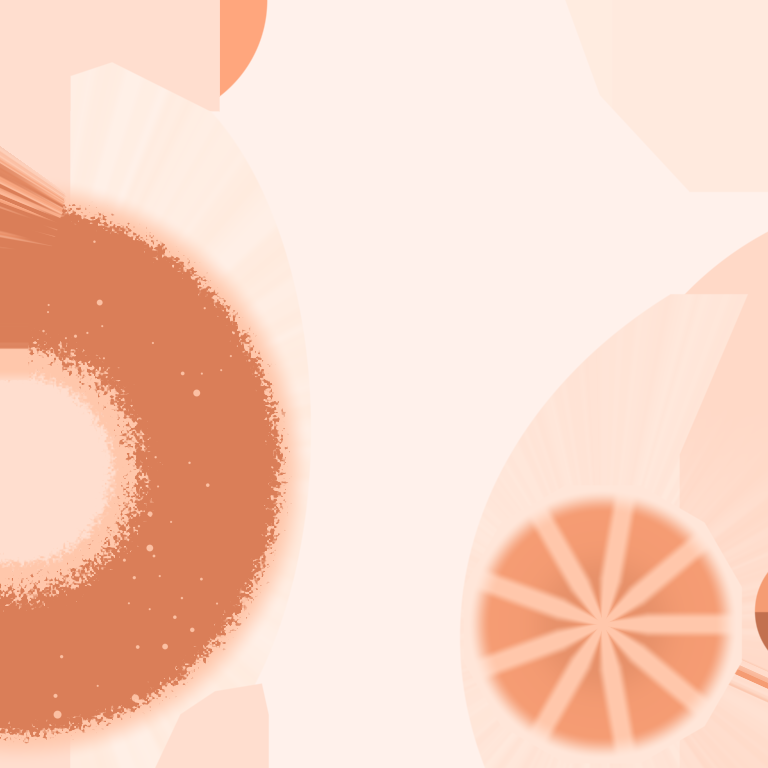
Reproduce this background procedurally as a three.js fragment shader.

```glsl
// Pastel still life: a grainy sugared ring at the left and a citrus slice at the right,
// over pale cut-paper shapes. Shapes are signed distances (positive inside), painted
// back to front; rays use hashed angles and sugar uses value noise and scattered dots.
varying vec2 vUv;

float hash(vec2 p) {
  return fract(sin(dot(p, vec2(127.1, 311.7))) * 43758.5453);
}

float noise(vec2 p) {
  vec2 i = floor(p), f = fract(p);
  f = f * f * (3.0 - 2.0 * f);
  return mix(mix(hash(i), hash(i + vec2(1.0, 0.0)), f.x),
             mix(hash(i + vec2(0.0, 1.0)), hash(i + 1.0), f.x), f.y);
}

float cover(float d) { return smoothstep(-0.0012, 0.0012, d); }

// Signed distance to a line, positive on the left of a -> b
float leftOf(vec2 p, vec2 a, vec2 b) {
  vec2 e = normalize(b - a), q = p - a;
  return e.x * q.y - e.y * q.x;
}

float ellipse(vec2 p, vec2 radii) {
  return (1.0 - length(p / radii)) * min(radii.x, radii.y);
}

// Soft streaks around a centre, 0 to 1
float rays(vec2 q, float count) {
  float a = atan(q.y, q.x) * count;
  return 0.6 * noise(vec2(a, 3.0)) + 0.4 * noise(vec2(a * 3.1, 8.0));
}

// Round sugar dots, one candidate in each cell and its neighbours
float sugarDots(vec2 p, float cells) {
  vec2 g = p * cells, id = floor(g);
  float dots = 0.0;
  for (int j = -1; j <= 1; j++) {
    for (int i = -1; i <= 1; i++) {
      vec2 c = id + vec2(float(i), float(j));
      vec2 at = c + vec2(hash(c + 2.3), hash(c + 7.9));
      float size = 0.04 + 0.13 * pow(hash(c + 5.1), 4.0);
      float present = step(0.55, noise(c * 0.35) * 0.6 + hash(c) * 0.4);
      dots = max(dots, present * (1.0 - smoothstep(size - 0.03, size + 0.03, length(g - at))));
    }
  }
  return dots;
}

void main() {
  vec2 p = vUv;
  vec3 blush = vec3(1.0, 0.87, 0.81), cream = vec3(1.0, 0.925, 0.88);
  vec3 peach = vec3(1.0, 0.78, 0.67), brown = vec3(0.855, 0.495, 0.345);
  vec3 flesh = vec3(0.96, 0.61, 0.45);
  vec3 col = vec3(1.0, 0.945, 0.922);

  // Top right paper
  float d = min(leftOf(p, vec2(0.736, 1.0), vec2(0.781, 0.876)),
                leftOf(p, vec2(0.781, 0.876), vec2(0.898, 0.75)));
  col = mix(col, mix(cream, vec3(1.0, 0.918, 0.872), cover(p.x - 0.797)), cover(min(d, p.y - 0.75)));

  // Top left block and orange sliver
  col = mix(col, vec3(1.0, 0.65, 0.49), cover(min(p.x - 0.286, 0.158 - length(p - vec2(0.19, 1.0)))));
  col = mix(col, blush, cover(max(min(0.286 - p.x, p.y - 0.855), 0.092 - p.x)));

  // Cream fan around the ring
  vec2 q = p - vec2(0.02, 0.388);
  d = min(ellipse(p - vec2(0.13, 0.44), vec2(0.275, 0.488)), p.x - 0.092);
  d = min(d, leftOf(p, vec2(0.146, 0.919), vec2(0.092, 0.901)));
  d = min(d, leftOf(p, vec2(0.276, 0.854), vec2(0.146, 0.919)));
  col = mix(col, mix(cream - vec3(0.0, 0.01, 0.02), vec3(1.0, 0.945, 0.915), rays(q, 14.0)), cover(d));

  // Ring with grainy borders and a pale outer glow
  float r = length(q);
  float grain = 0.1 + 0.8 * mix(noise(p * 240.0), noise(p * 430.0 + 9.0), 0.5);
  float body = smoothstep(0.1, 0.22, r) * (1.0 - smoothstep(0.31, 0.378, r));
  vec3 ring = mix(peach, brown, smoothstep(-0.1, 0.1, body - grain));
  ring = mix(ring, peach, 0.9 * sugarDots(p, 32.0));
  col = mix(col, ring, 1.0 - smoothstep(0.345, 0.386, r));
  float hole = length(p - vec2(0.024, 0.388));
  col = mix(col, blush, 1.0 - smoothstep(0.115, 0.13, hole + 0.03 * (grain - 0.5)));

  // Streaked cut at the ring's upper left
  float seam = mix(0.037, 0.085, smoothstep(0.57, 0.755, p.y)) + 0.006 * (grain - 0.5);
  float upper = (p.y - 0.65) / mix(0.16, 0.1, p.x / 0.085);
  float lower = (0.58 - p.y) / 0.075;
  float streak = noise(vec2(upper * 34.0, p.x * 8.0));
  vec3 cut = mix(brown, mix(peach, flesh, noise(vec2(upper * 60.0, 4.0))), smoothstep(0.0, 0.35, upper - streak));
  cut = mix(cut, peach, smoothstep(-0.1, 0.3, lower - 0.6 * noise(vec2(lower * 14.0, 2.0))));
  cut = mix(cut, blush, smoothstep(0.8, 1.1, max(upper, lower)));
  col = mix(col, cut, cover(min(seam - p.x, min(p.y - 0.505, 1.0 - upper))));

  // Bottom paper tab
  d = min(leftOf(p, vec2(0.235, 0.07), vec2(0.202, 0.0)), leftOf(p, vec2(0.28, 0.1), vec2(0.235, 0.07)));
  d = min(d, leftOf(p, vec2(0.341, 0.11), vec2(0.28, 0.1)));
  d = min(d, min(leftOf(p, vec2(0.352, 0.06), vec2(0.341, 0.11)), 0.35 - p.x));
  col = mix(col, blush, cover(d));

  // Right papers with rays from the slice
  q = p - vec2(0.785, 0.187);
  float beam = rays(q, 16.0);
  d = 0.428 - length(p - vec2(1.2, 0.32));
  vec3 paper = mix(vec3(1.0, 0.85, 0.78), vec3(1.0, 0.89, 0.835), beam * smoothstep(0.5, 0.25, p.y));
  col = mix(col, paper, cover(d));
  d = min(ellipse(p - vec2(1.289, 0.17), vec2(0.69, 0.56)), 0.617 - p.y);
  float west = max(leftOf(p, vec2(0.885, 0.408), vec2(0.974, 0.617)), 0.885 - p.x);
  col = mix(col, mix(paper, mix(blush, cream, 0.25 + 0.6 * beam), cover(west)), cover(d));

  // Orange streaks and small disc at the right edge
  float band = (p.y - 0.115 + 0.45 * (p.x - 0.97)) / 0.025;
  float stripes = smoothstep(0.45, 0.65, noise(vec2(band * 5.0, 6.0))) * (1.0 - smoothstep(0.7, 1.1, abs(band)));
  col = mix(col, flesh, stripes * cover(p.x - 0.94));
  vec3 disc = mix(vec3(0.76, 0.44, 0.31), flesh, cover(p.y - 0.203));
  col = mix(col, disc, cover(0.085 - length(p - vec2(1.068, 0.204))));

  // Citrus slice: faceted pale rim, blurred flesh, nine soft spokes
  r = length(q);
  float angle = atan(q.y, q.x);
  float facet = abs(mod(angle, 0.5236) - 0.2618);
  col = mix(col, mix(cream, blush, 0.4), cover(0.181 - r * cos(0.2618 - facet)));
  vec3 pulp = mix(flesh, vec3(0.87, 0.54, 0.39), 0.6 * exp(-pow((r - 0.055) / 0.035, 2.0)));
  float spoke = abs(mod(angle + 0.349, 0.6981) - 0.349);
  float width = min(0.019, 0.004 + r * 0.25);
  pulp = mix(pulp, peach, 1.0 - smoothstep(width * 0.35, width, r * sin(spoke)));
  col = mix(col, pulp, 1.0 - smoothstep(0.145, 0.176, r));

  gl_FragColor = vec4(col, 1.0);
}
```
